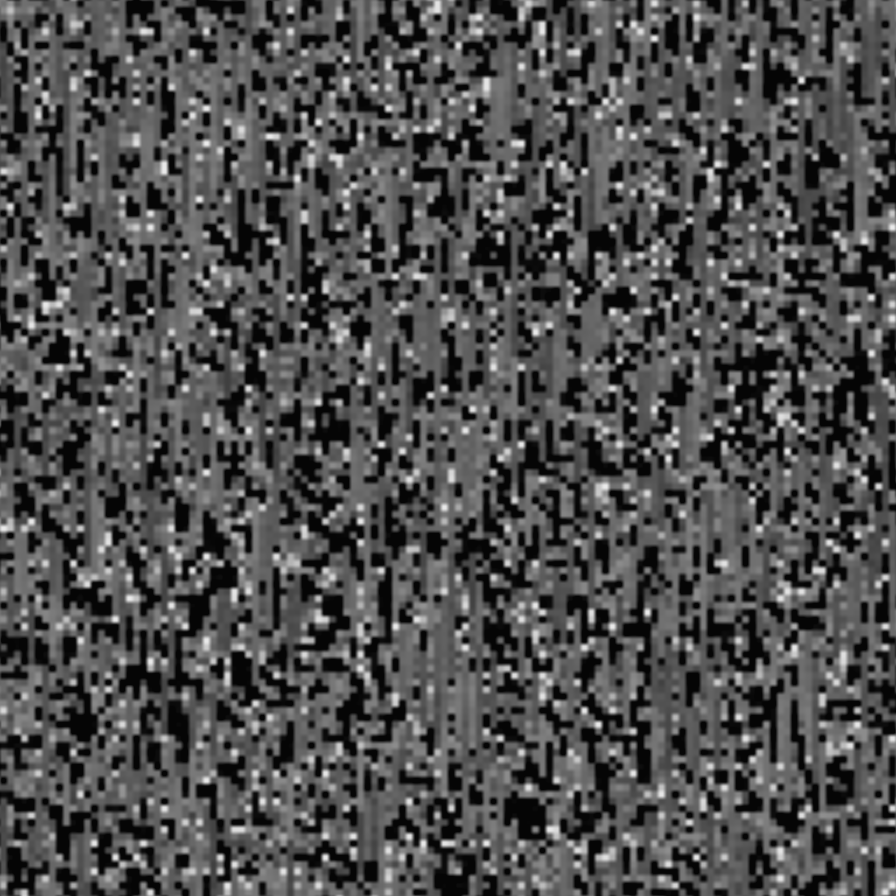
A Shadertoy shader for this texture:

```glsl
const float CELLS = 128.0;                  // grains along the canvas height
const float EDGE = 0.10;                    // 0 = soft grains, 0.5 = hard squares
const float DARK_LEVEL = 1.01;              // higher gives more black clumps
const float CALM_SHARE = 0.24;              // share of smooth vertical runs
const float RUN_LENGTH = 9.0;               // cells in one vertical run
const float BRIGHT_SHARE = 0.12;
const float PATCH_SHARE = 0.025;
const vec2 PATCH_GRID = vec2(14.0, 16.0);
const vec2 PATCH_HALF = vec2(3.0, 5.0);
const vec2 DARK_RANGE = vec2(-0.06, 0.05);
const vec2 CALM_RANGE = vec2(0.27, 0.48);
const vec2 GREY_RANGE = vec2(0.22, 0.62);
const vec2 BRIGHT_RANGE = vec2(0.66, 0.92);
const float PATCH_GREY = 0.50;

// Integer hash of a lattice point, from 0 to 1
float hash(vec2 cell, uint seed) {
    uvec2 q = uvec2(ivec2(cell));
    uint h = q.x * 1597334677u ^ q.y * 3812015801u ^ seed * 2654435769u;
    h = (h ^ (h >> 16)) * 2246822519u;
    h = (h ^ (h >> 13)) * 3266489917u;
    h ^= h >> 16;
    return float(h >> 8) / 16777216.0;
}

float pick(vec2 range, float t) {
    return mix(range.x, range.y, t);
}

// Correlated noise, longer upward than sideways
float clumpField(vec2 cell) {
    return hash(cell, 1u)
         + 0.8 * hash(cell + vec2(0.0, 1.0), 1u)
         + 0.5 * hash(cell + vec2(1.0, 0.0), 1u);
}

// Rare flat rectangles
bool insidePatch(vec2 cell) {
    vec2 block = floor(cell / PATCH_GRID);
    vec2 fromCentre = abs(cell - (block + 0.5) * PATCH_GRID);
    return hash(block, 2u) < PATCH_SHARE && all(lessThan(fromCentre, PATCH_HALF));
}

float grainTone(vec2 cell) {
    if (insidePatch(cell)) return PATCH_GREY;

    // Vertical runs of nearly even grey
    float shift = hash(vec2(cell.x, 0.0), 3u) * RUN_LENGTH;
    vec2 run = vec2(cell.x, floor((cell.y + shift) / RUN_LENGTH));
    float runTone = pick(CALM_RANGE, hash(run, 4u));
    float grain = hash(cell, 5u);
    if (hash(run, 6u) < CALM_SHARE) return runTone + 0.06 * (grain - 0.5);

    // Black clumps, bright specks and mid greys
    if (clumpField(cell) < DARK_LEVEL) return pick(DARK_RANGE, grain);
    if (hash(cell, 7u) < BRIGHT_SHARE) return pick(BRIGHT_RANGE, grain);
    return mix(pick(GREY_RANGE, grain), runTone, 0.25);
}

void mainImage(out vec4 fragColor, in vec2 fragCoord) {
    vec2 p = fragCoord / iResolution.y * CELLS - 0.5;
    vec2 cell = floor(p);
    vec2 blend = smoothstep(EDGE, 1.0 - EDGE, fract(p));

    // Blend the four nearest grains
    float low = mix(grainTone(cell), grainTone(cell + vec2(1.0, 0.0)), blend.x);
    float high = mix(grainTone(cell + vec2(0.0, 1.0)), grainTone(cell + 1.0), blend.x);
    float tone = clamp(mix(low, high, blend.y), 0.02, 1.0);
    fragColor = vec4(vec3(tone), 1.0);
}
```
